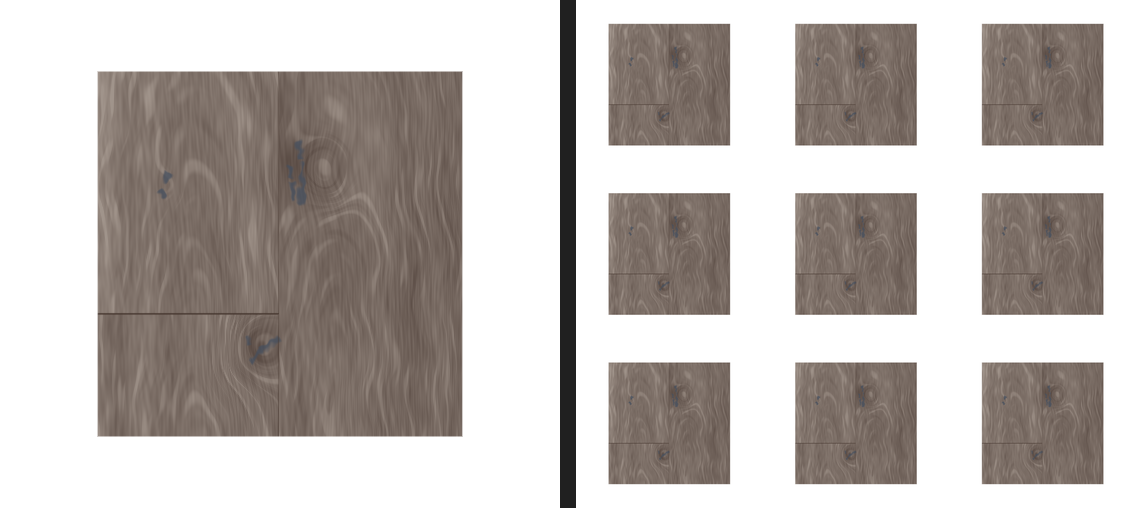
Left: one tile. Right: repeated 3 by 3.
Write a Shadertoy shader that draws this texture.

```glsl
const vec3 PAPER = vec3(1.0);
const vec3 DARK_WOOD = vec3(0.42, 0.365, 0.335);
const vec3 LIGHT_WOOD = vec3(0.61, 0.56, 0.525);
const vec3 KNOT_BLUE = vec3(0.27, 0.31, 0.37);
const vec3 SEAM = vec3(0.27, 0.21, 0.18);
const vec2 PANEL_ORIGIN = vec2(0.1745, 0.1408);
const vec2 PANEL_SIZE = vec2(0.651, 0.7184);
const vec2 JOINT = vec2(0.496, 0.336);

// Cracks in the knots: start and end points
const int CRACKS = 9;
const vec4 CRACK[CRACKS] = vec4[CRACKS](
    vec4(0.190, 0.722, 0.186, 0.702), vec4(0.174, 0.668, 0.177, 0.660),
    vec4(0.550, 0.805, 0.557, 0.765), vec4(0.524, 0.737, 0.530, 0.718),
    vec4(0.534, 0.695, 0.537, 0.650), vec4(0.563, 0.745, 0.559, 0.640),
    vec4(0.412, 0.272, 0.417, 0.255), vec4(0.424, 0.205, 0.445, 0.232),
    vec4(0.445, 0.237, 0.492, 0.266));

vec2 gradient(vec2 cell) {
    vec3 h = fract(cell.xyx * vec3(0.1031, 0.1030, 0.0973));
    h += dot(h, h.yzx + 33.33);
    float angle = 6.2832 * fract((h.x + h.y) * h.z);
    return vec2(cos(angle), sin(angle));
}

// Gradient noise that wraps after one unit
float noise(vec2 p, vec2 cells) {
    p *= cells;
    vec2 i = floor(p), f = p - i;
    vec2 w = f * f * f * (f * (f * 6.0 - 15.0) + 10.0);
    vec4 corner;
    for (int k = 0; k < 4; k++) {
        vec2 o = vec2(k & 1, k >> 1);
        corner[k] = dot(gradient(mod(i + o, cells)), f - o);
    }
    return mix(mix(corner.x, corner.y, w.x), mix(corner.z, corner.w, w.x), w.y);
}

float segment(vec2 p, vec2 a, vec2 b) {
    vec2 pa = p - a, ba = b - a;
    return length(pa - ba * clamp(dot(pa, ba) / dot(ba, ba), 0.0, 1.0));
}

float bump(vec2 p, vec2 centre, float radius) {
    vec2 d = (p - centre) * vec2(1.0, 0.75) / radius;
    return exp(-dot(d, d));
}

// Long arches around an axis, swollen by a knot
float growth(vec2 p, vec2 axis, float slope, vec3 knot, float swell) {
    p.x += 0.035 * noise(p, vec2(4.0, 5.0)) + 0.007 * noise(p, vec2(18.0, 13.0));
    return length((p - axis) * vec2(1.0, slope)) + swell * bump(p, knot.xy, knot.z);
}

// Wood tone from broad bands, pale pores and fine fibres along the growth lines
float grain(vec2 p, float g, float poreCells, float seed) {
    float along = p.y + seed;
    float skew = along + p.x * 1.3;
    float band = noise(vec2(g, skew), vec2(16.0, 2.0));
    float streak = noise(vec2(g + seed, skew), vec2(poreCells, 7.0));
    float fibre = noise(vec2(p.x + 0.3 * g, along), vec2(150.0, 13.0));
    float cloud = noise(p + seed, vec2(5.0, 3.0));
    return 0.30 * band + 0.38 * smoothstep(0.08, 0.45, streak)
         - 0.16 * smoothstep(0.1, 0.5, -streak) + 0.36 * fibre + 0.2 * cloud;
}

float plankTone(vec2 p) {
    if (p.x > JOINT.x) {
        float g = growth(p, vec2(0.65, 0.1), 0.2, vec3(0.632, 0.726, 0.075), 0.13);
        return 0.25 - 0.08 * smoothstep(0.75, 1.0, p.x) + grain(p, g, 85.0, 0.37)
             - 0.3 * bump(p, vec2(0.54, 0.76), 0.06);
    }
    if (p.y > JOINT.y) {
        float g = growth(p, vec2(0.27, 0.2), 0.2, vec3(0.185, 0.69, 0.03), 0.025);
        return 0.40 + 0.2 * smoothstep(0.2, 0.0, p.x) + grain(p, g, 70.0, 0.11)
             - 0.18 * bump(p, vec2(0.27, 0.42), 0.08)
             - 0.25 * bump(p, vec2(0.18, 0.69), 0.03);
    }
    float g = growth(p, vec2(0.28, -0.2), 0.15, vec3(0.43, 0.245, 0.09), 0.16);
    return 0.34 + grain(p, g, 75.0, 0.73) - 0.6 * bump(p, vec2(0.435, 0.245), 0.055);
}

float crackMask(vec2 p, float pixel) {
    vec2 wobble = vec2(noise(p, vec2(45.0, 40.0)), noise(p + 0.5, vec2(45.0, 40.0)));
    float width = 0.004 + 0.008 * noise(p, vec2(32.0, 28.0));
    float mask = 0.0;
    for (int k = 0; k < CRACKS; k++) {
        float d = segment(p + 0.014 * wobble, CRACK[k].xy, CRACK[k].zw) - width;
        mask = max(mask, 1.0 - smoothstep(-pixel, pixel + 0.004, d));
    }
    return mask;
}

float lineMask(float d, float halfWidth, float pixel) {
    return 1.0 - smoothstep(halfWidth - 0.5 * pixel, halfWidth + pixel, abs(d));
}

void mainImage(out vec4 fragColor, in vec2 fragCoord) {
    vec2 p = (fract(fragCoord / iResolution.xy) - PANEL_ORIGIN) / PANEL_SIZE;
    float pixel = 1.0 / (PANEL_SIZE.y * iResolution.y);

    // Planks and knots
    vec3 color = mix(DARK_WOOD, LIGHT_WOOD, clamp(plankTone(p), -0.45, 1.1));
    color = mix(color, KNOT_BLUE, 0.75 * crackMask(p, pixel));

    // Joints between planks
    float across = lineMask(p.y - JOINT.y, 0.0015, pixel) * step(p.x, JOINT.x);
    float upright = lineMask(p.x - JOINT.x, 0.001, pixel);
    color = mix(color, SEAM, max(0.85 * across, 0.4 * upright));

    // Square panel on the pale ground
    vec2 edge = abs(p - 0.5) - 0.5;
    float inside = 1.0 - smoothstep(-pixel, pixel, max(edge.x, edge.y));
    fragColor = vec4(mix(PAPER, color, inside), 1.0);
}
```
